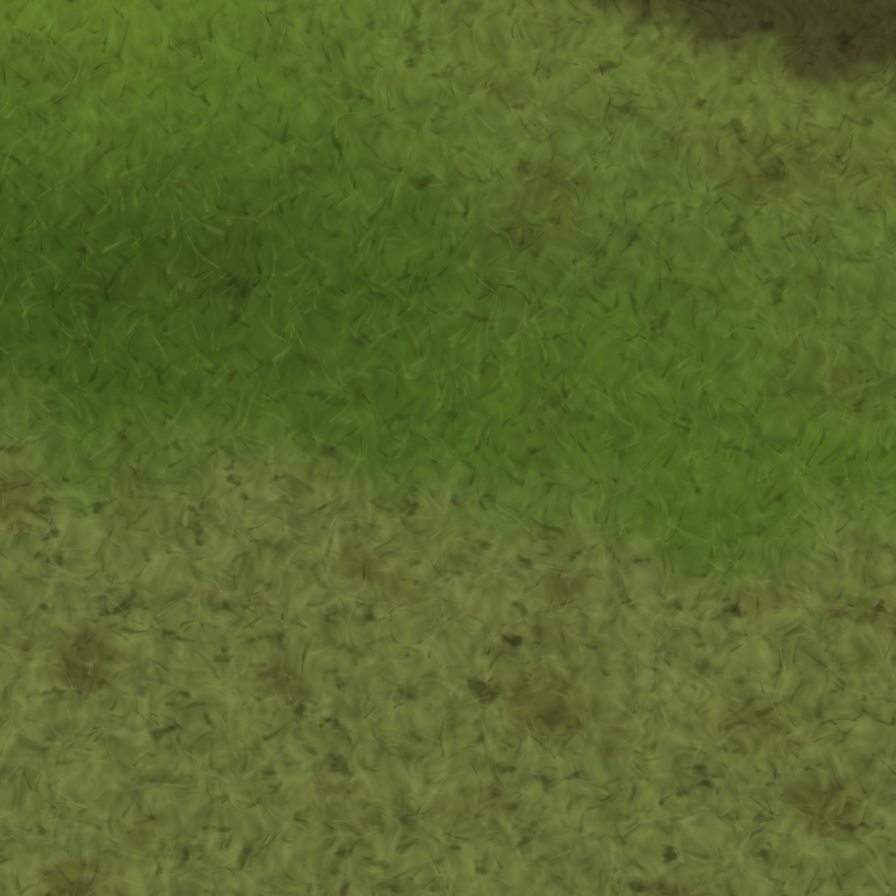
Reproduce this texture procedurally as a Shadertoy shader.

```glsl
const vec3 LUSH = vec3(0.285, 0.395, 0.125);
const vec3 FRESH = vec3(0.365, 0.465, 0.155);
const vec3 DRY = vec3(0.405, 0.442, 0.220);
const vec3 STRAW = vec3(0.540, 0.550, 0.350);
const vec3 EARTH = vec3(0.320, 0.305, 0.135);
const vec3 SHADOW = vec3(0.185, 0.190, 0.085);

vec2 hash2(vec2 p) {
    vec3 q = fract(p.xyx * vec3(0.1031, 0.1030, 0.0973));
    q += dot(q, q.yzx + 33.33);
    return fract((q.xx + q.yz) * q.zy);
}

vec2 gradientAt(vec2 cell) {
    float angle = 6.2832 * hash2(cell).x;
    return vec2(cos(angle), sin(angle));
}

float gradientNoise(vec2 p) {
    vec2 i = floor(p), f = fract(p);
    vec2 u = f * f * f * (f * (f * 6.0 - 15.0) + 10.0);
    vec2 e = vec2(0.0, 1.0);
    float low = mix(dot(gradientAt(i), f), dot(gradientAt(i + e.yx), f - e.yx), u.x);
    float high = mix(dot(gradientAt(i + e.xy), f - e.xy), dot(gradientAt(i + e.yy), f - e.yy), u.x);
    return 1.4 * mix(low, high, u.y);
}

float fbm(vec2 p, int octaves) {
    float sum = 0.0, amplitude = 0.6;
    for (int i = 0; i < octaves; i++) {
        sum += amplitude * gradientNoise(p);
        p = mat2(1.6, 1.2, -1.2, 1.6) * p + 17.3;
        amplitude *= 0.55;
    }
    return sum;
}

// Soft tapered stroke through the origin, thinning toward its tip
float blade(vec2 p, vec2 dir, float halfLength, float width, float blur) {
    float along = clamp(dot(p, dir), -halfLength, halfLength);
    float taper = 1.0 - 0.7 * (along / halfLength * 0.5 + 0.5);
    float dist = length(p - dir * along);
    return taper * (1.0 - smoothstep(0.0, width * taper + blur, dist));
}

// Strongest light (x) and dark (y) blade coverage on a jittered grid
vec2 bladeLayer(vec2 uv, float scale, float spread, float seed, float pixel) {
    vec2 p = uv * scale + seed * 7.31;
    vec2 cell = floor(p), cover = vec2(0.0);
    for (int y = -1; y <= 1; y++) {
        for (int x = -1; x <= 1; x++) {
            vec2 id = cell + vec2(x, y);
            vec2 place = hash2(id + seed * 31.0);
            vec2 trait = hash2(id + seed * 57.0 + 211.0);
            float angle = (trait.x - 0.5) * spread;
            vec2 q = p - id - place;
            q.x += 0.25 * q.y * q.y * (place.y - 0.5);
            float halfLength = mix(0.25, 0.75, place.x * trait.y);
            float c = blade(q, vec2(sin(angle), cos(angle)), halfLength, 0.10, pixel * scale);
            float strength = fract(trait.y * 13.7);
            if (trait.y > 0.45) cover.x = max(cover.x, c * strength);
            else cover.y = max(cover.y, c * strength);
        }
    }
    return cover;
}

// Broad patches of lush, dry and bare turf
vec3 groundColor(vec2 uv, float dryness) {
    vec3 green = mix(LUSH, FRESH, smoothstep(0.72, 1.0, uv.y + 0.12 * fbm(uv * 5.0, 3)));
    green = mix(green, FRESH, 0.35 * smoothstep(0.3, 1.0, uv.x));
    vec3 color = mix(green, DRY, dryness);
    float bare = smoothstep(0.12, 0.55, fbm(uv * vec2(6.0, 8.0) + 41.0, 4));
    return mix(color, EARTH, bare * (0.15 + 0.5 * dryness));
}

void mainImage(out vec4 fragColor, in vec2 fragCoord) {
    vec2 uv = fragCoord / iResolution.xy;
    float pixel = 1.0 / min(iResolution.x, iResolution.y);

    float wander = fbm(uv * 4.5 + 9.0, 4);
    float lower = 1.0 - smoothstep(-0.10, 0.10, uv.y - 0.53 + 0.17 * uv.x + 0.13 * wander);
    float upper = smoothstep(-0.12, 0.25, uv.y - 0.95 + 0.42 * uv.x + 0.15 * wander);
    float dryness = clamp(lower * 0.95 + upper * 0.55 * smoothstep(0.2, 0.6, uv.x), 0.0, 1.0);
    vec3 color = groundColor(uv, dryness);

    // Clumps and fine mottling
    vec2 warp = 0.012 * vec2(gradientNoise(uv * 22.0), gradientNoise(uv * 22.0 + 70.0));
    float clumps = fbm((uv + warp) * vec2(17.0, 20.0), 3);
    float mottling = fbm((uv + warp) * vec2(62.0, 50.0) + 5.0, 2);
    float contrast = mix(0.75, 1.15, dryness);
    color *= 1.0 + contrast * (0.16 * clumps + 0.20 * mottling);
    float gaps = smoothstep(0.22, 0.65, fbm((uv - warp) * vec2(25.0, 33.0) + 90.0, 3));
    color = mix(color, SHADOW, 0.50 * gaps * contrast);

    // Shaded hollow in the tall grass
    vec2 hollow = (uv - vec2(0.08, 0.69)) / vec2(0.38, 0.13);
    color *= 1.0 - 0.15 * exp(-dot(hollow, hollow));

    // Overlapping blades, from broad to fine
    float spread = mix(2.2, 3.6, dryness);
    vec3 tip = mix(FRESH * 1.10, STRAW, 0.25 + 0.65 * dryness);
    for (int i = 0; i < 5; i++) {
        float layer = float(i);
        vec2 cover = bladeLayer(uv + warp, 19.0 + 7.0 * layer, spread, layer + 1.0, pixel);
        color = mix(color, color * 0.62, 0.55 * cover.y);
        color = mix(color, tip, 0.42 * cover.x);
    }

    // Dim undergrowth along the upper right edge
    float edge = uv.y - 1.03 + 0.13 * smoothstep(0.5, 1.0, uv.x) + 0.06 * clumps;
    float under = smoothstep(-0.02, 0.04, edge) * smoothstep(0.45, 0.7, uv.x);
    color = mix(color, color * vec3(0.68, 0.58, 0.70), under);

    fragColor = vec4(color, 1.0);
}
```
